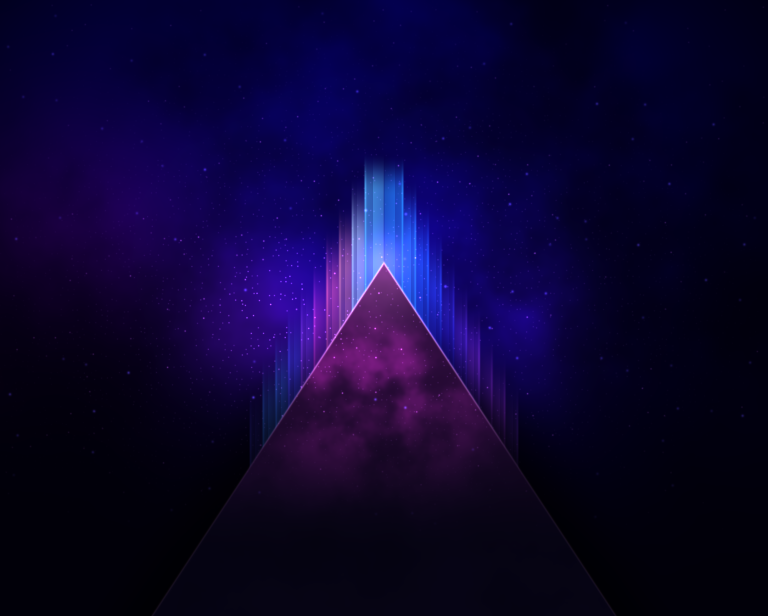
Give the GLSL for this background, as a Shadertoy shader.

```glsl
// A dark triangle crowned by a staircase of vertical spectrum bars in a blue nebula.
// Fractal noise shapes the clouds, hashed grids scatter the stars, and a loop lays
// mirrored light bars whose tops step down and whose feet rest on the triangle.

const vec2 APEX = vec2(0.0, 0.573);   // unit = canvas height, x is zero at centre
const float SLOPE = 0.657;            // half width gained per unit of descent
const float CORE_WIDTH = 0.032;       // width of the two middle bars
const float BAR_WIDTH = 0.0207;

const int STOPS = 13;
const vec3 SPECTRUM[STOPS] = vec3[STOPS](
    vec3(0.10, 0.08, 0.35), vec3(0.10, 0.35, 0.60), vec3(0.22, 0.22, 0.80),
    vec3(0.75, 0.20, 0.68), vec3(0.85, 0.40, 0.42), vec3(0.45, 0.73, 0.80),
    vec3(0.10, 0.50, 0.68), vec3(0.16, 0.56, 0.93), vec3(0.10, 0.30, 0.88),
    vec3(0.20, 0.18, 0.80), vec3(0.48, 0.18, 0.75), vec3(0.48, 0.14, 0.60),
    vec3(0.20, 0.08, 0.35));

float hash(vec2 p) {
    vec3 q = fract(vec3(p.xyx) * 0.1031);
    q += dot(q, q.yzx + 33.33);
    return fract((q.x + q.y) * q.z);
}

float noise(vec2 p) {
    vec2 i = floor(p), f = fract(p);
    f = f * f * (3.0 - 2.0 * f);
    return mix(mix(hash(i), hash(i + vec2(1, 0)), f.x),
               mix(hash(i + vec2(0, 1)), hash(i + vec2(1, 1)), f.x), f.y);
}

float fbm(vec2 p) {
    float sum = 0.0, amp = 0.5;
    for (int i = 0; i < 5; i++) {
        sum += amp * noise(p);
        p = mat2(1.6, 1.2, -1.2, 1.6) * p + 7.3;
        amp *= 0.5;
    }
    return sum;
}

// Soft elliptical light
float glow(vec2 p, vec2 centre, vec2 radius) {
    vec2 q = (p - centre) / radius;
    return exp(-dot(q, q));
}

// One hashed star per grid cell, present with the given chance
float stars(vec2 p, float cells, float chance, float radius) {
    vec2 g = p * cells + 50.0, id = floor(g);
    vec2 spot = 0.2 + 0.6 * vec2(hash(id + 3.1), hash(id + 8.7));
    float r = length(fract(g) - spot) / (cells * radius);
    return step(1.0 - chance, hash(id)) * exp(-r * r) * (0.3 + 0.7 * hash(id + 5.5));
}

vec3 spectrum(float x) {
    float t = clamp((x + 0.21) / 0.035, 0.0, float(STOPS) - 1.001);
    int i = int(t);
    return mix(SPECTRUM[i], SPECTRUM[i + 1], fract(t));
}

vec3 nebula(vec2 p) {
    float cloud = fbm(p * 4.0 + 11.0);
    float billow = smoothstep(0.2, 0.75, cloud);
    vec3 col = vec3(0.003, 0.0, 0.035);
    col += vec3(0.005, 0.0, 0.20) * glow(p, vec2(-0.06, 0.88), vec2(0.40, 0.34)) * (0.4 + billow);
    col += vec3(0.0, 0.0, 0.10) * glow(p, vec2(0.35, 0.70), vec2(0.36, 0.35)) * (0.3 + billow);
    col += vec3(0.0, 0.0, 0.08) * glow(p, vec2(-0.55, 0.85), vec2(0.28, 0.30));
    col += vec3(0.09, 0.0, 0.12) * glow(p, vec2(-0.50, 0.61), vec2(0.24, 0.19)) * (0.4 + billow);
    col += vec3(0.05, 0.01, 0.29) * glow(p, vec2(0.0, 0.57), vec2(0.29, 0.23)) * (0.5 + billow);
    col += vec3(0.12, 0.02, 0.20) * glow(p, vec2(-0.21, 0.49), vec2(0.11, 0.10)) * 1.5 * billow;
    col += vec3(0.07, 0.01, 0.22) * glow(p, vec2(0.23, 0.51), vec2(0.11, 0.12)) * 1.4 * billow;
    return col;
}

// Adds the mirrored bars; d is the distance outside the triangle
vec3 lightBars(vec2 p, float d, float px) {
    vec3 sum = vec3(0.0);
    float u = abs(p.x), side = p.x < 0.0 ? -1.0 : 1.0;
    for (int i = 0; i < 10; i++) {
        float n = float(i);
        float inner = i == 0 ? 0.0 : CORE_WIDTH + (n - 1.0) * BAR_WIDTH;
        float outer = CORE_WIDTH + n * BAR_WIDTH;
        float seed = hash(vec2(n + 2.0, side * 3.0 + 9.0));
        float top = 0.748 - 0.041 * n + 0.012 * (seed - 0.5);
        float body = smoothstep(-px, px, u - inner) * smoothstep(-px, px, outer - u);
        float rise = smoothstep(0.0, i == 0 ? 0.065 : 0.11, top - p.y);
        float across = (u - inner) / (outer - inner);
        float shade = mix(0.55, 1.0, seed) * mix(0.75, 1.05, across);
        shade *= mix(1.0, 0.72, step(0.55, across) * step(0.4, seed));
        float rim = exp(-pow((outer - u - 0.002) / max(0.0013, px), 2.0));
        vec3 hue = spectrum(side * mix(inner, outer, 0.5));
        sum += hue * body * rise * (shade + 0.35 * rim) * mix(1.0, 0.6, n / 9.0);
    }
    float shadow = mix(0.45, 0.75, step(0.0, p.x)) * smoothstep(0.03, 0.10, u);
    return sum * mix(1.0, smoothstep(-0.005, 0.055, d), shadow);
}

vec3 triangleFill(vec2 p) {
    float cloud = fbm(p * 9.0 + 4.0);
    float wisps = smoothstep(0.42, 0.75, cloud);
    vec3 col = mix(vec3(0.022, 0.014, 0.075), vec3(0.17, 0.045, 0.23), smoothstep(0.10, 0.45, p.y));
    col += vec3(0.34, 0.19, 0.32) * glow(p, APEX, vec2(0.09, 0.085));
    col += vec3(0.32, 0.06, 0.28) * wisps * glow(p, vec2(-0.02, 0.38), vec2(0.17, 0.12));
    return col * (0.8 + 0.4 * cloud);
}

void mainImage(out vec4 fragColor, in vec2 fragCoord) {
    vec2 p = (fragCoord - vec2(0.5 * iResolution.x, 0.0)) / iResolution.y;
    float px = 1.0 / iResolution.y;
    float d = (abs(p.x) - SLOPE * (APEX.y - p.y)) * inversesqrt(1.0 + SLOPE * SLOPE);

    // Sky, with a shadow hugging the triangle's lower sides
    vec3 col = nebula(p);
    col *= mix(1.0, smoothstep(-0.02, 0.10, d), 0.7 * smoothstep(0.5, 0.3, p.y));
    vec3 bars = lightBars(p, d, px);
    col = col * (1.0 - 0.6 * clamp(max(bars.r, bars.b), 0.0, 1.0)) + bars;
    col += vec3(0.30, 0.20, 0.40) * glow(p, APEX, vec2(0.035, 0.04));

    // Triangle and its thin bright rim
    col = mix(col, triangleFill(p), smoothstep(px, -px, d));
    float rim = exp(-pow(d / max(0.0014, px), 2.0));
    col += vec3(0.62, 0.42, 0.62) * rim * mix(0.10, 0.85, smoothstep(0.22, 0.52, p.y));

    // Sparse stars everywhere, fine dust beside the bars
    float region = glow(p, vec2(-0.04, 0.52), vec2(0.36, 0.25));
    float dust = glow(p, vec2(-0.17, 0.50), vec2(0.10, 0.08)) + 0.35 * region;
    float sky = smoothstep(0.08, 0.4, p.y);
    col += vec3(0.30, 0.22, 0.75) * stars(p, 16.0, 0.28, 0.0022) * (0.4 + region) * sky;
    col += vec3(0.65, 0.30, 0.75) * stars(p + 0.37, 32.0, 0.22, 0.0014) * (0.12 + region) * sky;
    col += vec3(0.55, 0.28, 0.70) * stars(p, 110.0, 0.35, 0.0012) * dust * sky;

    fragColor = vec4(clamp(col, 0.0, 1.0), 1.0);
}
```
